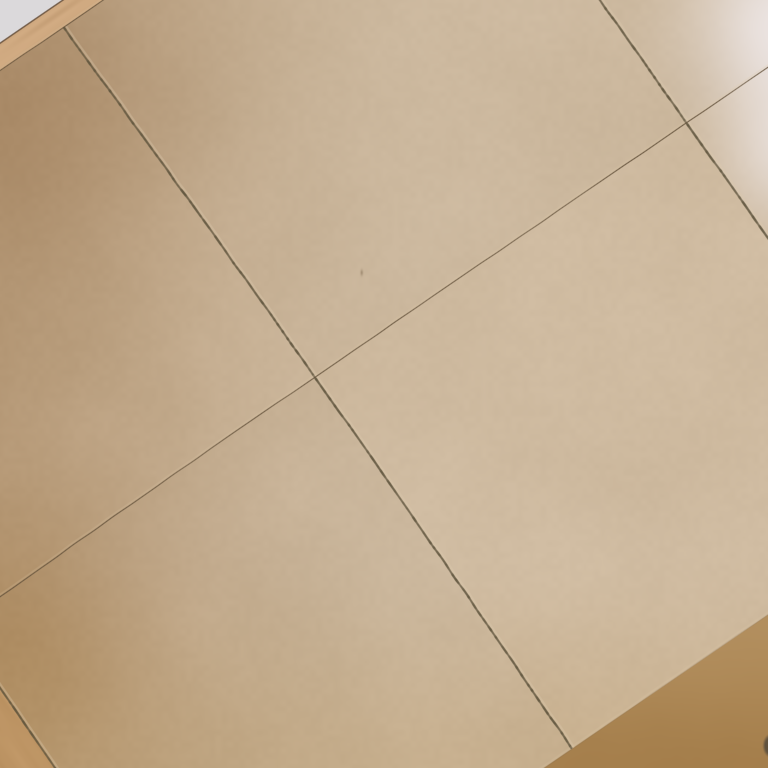
Reproduce this texture procedurally as a Shadertoy shader.

```glsl
// Large beige floor tiles laid at a slant, with thin dark joints, soft warm shading and a glare.

float hash(vec2 p) {
    vec3 h = fract(p.xyx * vec3(0.1031, 0.1030, 0.0973));
    h += dot(h, h.yzx + 33.33);
    return fract((h.x + h.y) * h.z);
}

float noise(vec2 p) {
    vec2 i = floor(p), f = fract(p);
    f = f * f * (3.0 - 2.0 * f);
    return mix(mix(hash(i), hash(i + vec2(1, 0)), f.x),
               mix(hash(i + vec2(0, 1)), hash(i + vec2(1, 1)), f.x), f.y);
}

float fbm(vec2 p) {
    float sum = 0.0, amp = 0.5;
    for (int i = 0; i < 5; i++) {
        sum += amp * noise(p);
        p = mat2(1.6, 1.2, -1.2, 1.6) * p + 7.3;
        amp *= 0.5;
    }
    return sum;
}

// Soft round falloff around a centre
float spot(vec2 p, vec2 centre, vec2 radius) {
    vec2 d = (p - centre) / radius;
    return exp(-dot(d, d));
}

// Coverage of a stroke with the given half width
float stroke(float d, float halfWidth, float aa) {
    return 1.0 - smoothstep(halfWidth - aa, halfWidth + aa, abs(d));
}

void mainImage(out vec4 fragColor, in vec2 fragCoord) {
    vec2 p = fragCoord / iResolution.xy;
    float aa = 0.8 / iResolution.y;

    // Slanted tile grid with a slight perspective stretch and bowed joints
    vec2 q = inverse(mat2(0.484, 0.331, -0.331, 0.469)) * (p - vec2(0.410, 0.509));
    float left = min(q.x, 0.0);
    q += vec2(-0.016 * q.x * (q.x - 1.0) + 0.009 * q.y * q.y * (1.0 - q.x),
              0.024 * q.y * q.y + 0.012 * left * left);
    vec2 tile = floor(q);
    vec2 joint = (q - round(q)) * 0.58;
    float edge = aa / 0.58;

    // Beige glaze, browner to the left and towards the lower corners
    vec3 color = vec3(0.803, 0.725, 0.622);
    color = mix(color, vec3(0.69, 0.57, 0.43), 0.85 * (1.0 - smoothstep(-0.12, 0.56, p.x)));
    color = mix(color, vec3(0.65, 0.50, 0.31), 0.65 * spot(p, vec2(0.0, 0.10), vec2(0.17, 0.2)));
    color = mix(color, vec3(0.63, 0.50, 0.36), 0.6 * spot(p, vec2(0.0, 0.86), vec2(0.2, 0.2)));
    color = mix(color, vec3(0.74, 0.62, 0.44), 0.4 * (1.0 - smoothstep(-0.05, 0.3, p.y)));

    // Tone of each tile, cloudy mottling and fine grain
    color *= 1.0 + 0.018 * (hash(tile + 11.0) - 0.5);
    color += vec3(0.035, 0.038, 0.045) * (fbm(p * 7.0 + tile * 3.7) - 0.48);
    color += 0.012 * (noise(p * 130.0) - 0.5);

    // Glare on the tiles in the upper right
    float glare = spot(p, vec2(1.02, 0.97), vec2(0.11, 0.12))
                + 0.7 * spot(p, vec2(1.03, 0.80), vec2(0.08, 0.09));
    color = mix(color, vec3(0.92, 0.89, 0.88), min(glare, 1.0) * smoothstep(1.0 - edge, 1.0 + edge, q.x));

    // Neighbouring surfaces: brown floor below, tan strip at the left, wood and white wall above
    float below = 1.0 - smoothstep(-1.0 - edge, -1.0 + edge, q.y);
    float leftStrip = 1.0 - smoothstep(-1.0 - edge, -1.0 + edge, q.x);
    float above = smoothstep(1.0 - edge, 1.0 + edge, q.y);
    float wall = smoothstep(1.054 - edge, 1.054 + edge, q.y);
    float grain = noise(q * vec2(6.0, 90.0));
    vec3 brown = mix(vec3(0.65, 0.50, 0.30), vec3(0.70, 0.56, 0.37), smoothstep(0.0, 0.2, p.y));
    color = mix(color, brown + 0.02 * (fbm(p * 9.0) - 0.5), below);
    color = mix(color, vec3(0.74, 0.58, 0.39) + 0.04 * (noise(q * vec2(90.0, 6.0)) - 0.5), leftStrip);
    color = mix(color, vec3(0.80, 0.65, 0.49) + 0.05 * (grain - 0.5), above);
    color = mix(color, vec3(0.86, 0.85, 0.86), wall);

    // Steep joints: finely beaded dark groove with a faint pale lip on its right
    float onTiles = (1.0 - above) * (1.0 - below);
    float beads = noise(vec2(q.y * 150.0, tile.y));
    float steep = joint.x + 0.0010 * (noise(vec2(q.y * 22.0, 4.0)) - 0.5);
    color = mix(color, vec3(0.86, 0.79, 0.68), 0.35 * onTiles * stroke(steep - 0.0032, 0.0014, aa));
    color = mix(color, vec3(0.36, 0.32, 0.23), (0.68 + 0.22 * beads) * onTiles
        * stroke(steep, 0.0012 + 0.0004 * beads, aa));

    // Shallow joints: finer and browner; the lower border is only a pale rim
    float shallow = joint.y + 0.0008 * (noise(vec2(q.x * 18.0, 9.0)) - 0.5);
    float strength = q.y < -0.5 ? 0.15 : 0.72 + 0.2 * noise(vec2(q.x * 14.0, 2.0));
    color = mix(color, vec3(0.86, 0.78, 0.65), 0.2 * stroke(shallow - 0.0024, 0.0012, aa));
    color = mix(color, vec3(0.40, 0.33, 0.24), strength * stroke(shallow, 0.0007, aa));
    color = mix(color, vec3(0.36, 0.27, 0.19), 0.8 * stroke((q.y - 1.054) * 0.58, 0.0010, aa));

    // Small chip in the glaze and a dark knob at the right border
    color = mix(color, vec3(0.50, 0.42, 0.32), 0.5 * spot(p, vec2(0.471, 0.645), vec2(0.0018, 0.004)));
    float knob = length((p - vec2(1.004, 0.029)) * vec2(1.0, 0.7));
    color = mix(color, vec3(0.38, 0.32, 0.24), 1.0 - smoothstep(0.007, 0.012, knob));

    fragColor = vec4(clamp(color, 0.0, 1.0), 1.0);
}
```
